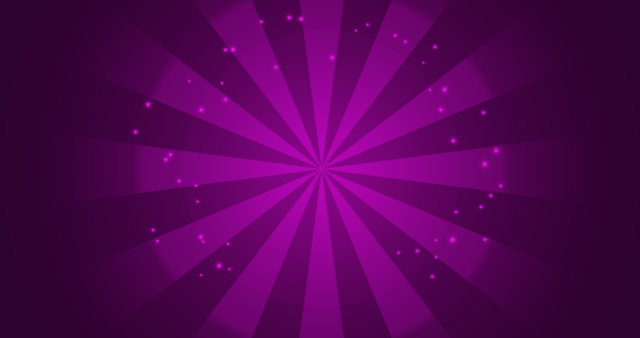
Reproduce this background procedurally as a WebGL 2 fragment shader.

```glsl
#version 300 es
precision highp float;
// Magenta sunburst with twelve fading rays and a ring of glowing sparks.

#define RAY_COUNT 12.0
#define RAY_STRENGTH 0.172
#define RAY_REACH 0.545
#define RAY_SOFTNESS 0.0022
#define CORE_RADIUS 0.345
#define CENTER_SHIFT 0.005
#define SPARKS_PER_SIDE 25
#define SPARK_INNER 0.37
#define SPARK_OUTER 0.59
#define SPARK_SIZE 0.011

uniform vec2 u_resolution;
out vec4 fragColor;

const float TAU = 6.2831853;
const vec3 MAGENTA = vec3(1.0, 0.033, 1.0);
const vec3 SPARK_COLOR = vec3(0.95, 0.07, 0.95);

float hash(vec2 p) {
    vec3 q = fract(vec3(p.xyx) * 0.1031);
    q += dot(q, q.yzx + 33.33);
    return fract((q.x + q.y) * q.z);
}

// Radial light, brightest in the middle, with a faint halo rim.
float backdrop(float r) {
    float core = 0.255 * exp(-r * r / (CORE_RADIUS * CORE_RADIUS));
    float falloff = 0.085 * smoothstep(0.4, 1.0, r);
    float halo = 0.015 * (1.0 - smoothstep(0.408, 0.413, r));
    return 0.265 + core - falloff + halo;
}

// Coverage of equal angular wedges, softened by arc length.
float rayMask(vec2 p, float r, float pixel) {
    float period = TAU / RAY_COUNT;
    float offset = abs(fract(atan(p.y, p.x) / period + 0.5) - 0.5) * period;
    float edge = (offset - 0.25 * period) * r;
    float blur = max(pixel, RAY_SOFTNESS);
    return 1.0 - smoothstep(-blur, blur, edge);
}

// Strong inside the rim, then a faint tail.
float rayFade(float r) {
    float inner = 1.0 - 0.35 * r;
    float tail = 0.35 * (1.0 - smoothstep(RAY_REACH - 0.06, 0.84, r));
    return mix(inner, tail, smoothstep(RAY_REACH - 0.02, RAY_REACH + 0.02, r));
}

// Sparks spread over both flanks, thinning toward the top.
float sparks(vec2 p) {
    float light = 0.0;
    for (int side = 0; side < 2; side++) {
        for (int i = 0; i < SPARKS_PER_SIDE; i++) {
            vec2 id = vec2(float(i) + 3.0, float(side) * 41.0 + 7.0);
            float t = (float(i) + hash(id)) / float(SPARKS_PER_SIDE);
            float elevation = mix(-0.85, 1.5, pow(t, 1.25));
            float radius = mix(SPARK_INNER, SPARK_OUTER, hash(id + 17.3));
            radius *= 1.0 - 0.2 * abs(sin(elevation));
            vec2 spot = radius * vec2(cos(elevation), sin(elevation));
            spot.x *= side == 0 ? 1.0 : -1.0;
            float size = SPARK_SIZE * mix(0.4, 1.0, hash(id + 61.7));
            float d = length(p - spot) / size;
            light += 0.7 * exp(-3.0 * d * d) + 0.3 * exp(-0.8 * d * d);
        }
    }
    return min(light, 1.0);
}

void main() {
    float pixel = 1.0 / u_resolution.y;
    vec2 p = (gl_FragCoord.xy - 0.5 * u_resolution) * pixel;
    p.x -= CENTER_SHIFT;
    float r = length(p);

    float light = backdrop(r);
    light += RAY_STRENGTH * rayMask(p, r, pixel) * rayFade(r);
    light += 0.08 * exp(-r * r / 0.0001);

    vec3 color = mix(MAGENTA * light, SPARK_COLOR, sparks(p));
    fragColor = vec4(color, 1.0);
}
```
